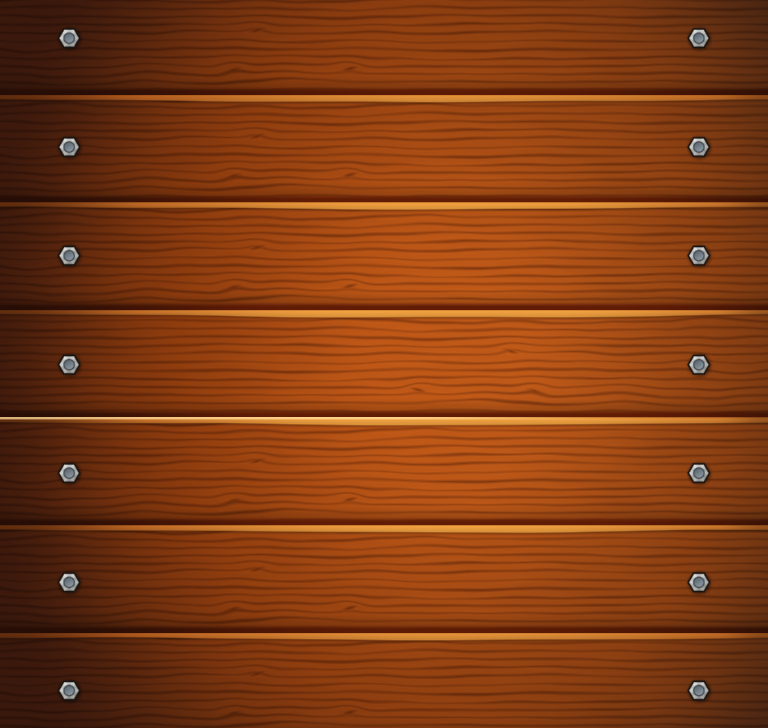
This texture is drawn by a Shadertoy shader. Its source:

```glsl
// Seven warm wooden planks with wavy grain, glowing bevels and a steel hex bolt at each end.

vec2 gradientAt(vec2 cell) {
    float a = 6.2832 * fract(sin(dot(cell, vec2(127.1, 311.7))) * 4375.85);
    return vec2(cos(a), sin(a));
}

// Gradient noise, roughly -0.7 to 0.7
float noise(vec2 p) {
    vec2 i = floor(p), f = fract(p);
    vec2 u = f * f * f * (f * (f * 6.0 - 15.0) + 10.0);
    vec2 e = vec2(0, 1);
    return mix(mix(dot(gradientAt(i), f), dot(gradientAt(i + e.yx), f - e.yx), u.x),
               mix(dot(gradientAt(i + e), f - e), dot(gradientAt(i + 1.0), f - 1.0), u.x), u.y);
}

// Antialiased coverage of a signed distance
float fill(float d, float soft) {
    return clamp(0.5 - d / soft, 0.0, 1.0);
}

// Darkness of the grain; q is in plank heights, y running down the plank
float grain(vec2 q, float pixel) {
    vec2 knots[3] = vec2[3](vec2(2.39, 0.40), vec2(2.17, 0.77), vec2(3.25, 0.76));
    float wave = mix(1.0, 0.5, smoothstep(2.5, 5.0, q.x));
    float y = q.y + wave * (0.055 * noise(q * vec2(0.9, 2.5)) + 0.016 * noise(q * vec2(2.6, 5.0) + 9.0));
    float knotMask = 0.0;
    for (int i = 0; i < 3; i++) {
        vec2 d = q - knots[i];
        // Spread the lines around the knot and lift them over it
        y += (0.035 - 0.4 * d.y) * exp(-dot(d * d, vec2(45, 110)));
        d.y += 0.25 * d.x;
        float teardrop = length(d * vec2(1.0, 3.6 + 9.0 * max(d.x, 0.0))) - 0.05;
        knotMask = max(knotMask, 0.85 * fill(teardrop, 0.06 + pixel));
    }
    float g = y * 13.0, id = floor(g);
    float wobble = 0.34 * wave * noise(vec2(q.x * 1.7, id * 5.37 + 0.5));
    float weight = 0.10 + 0.16 * noise(vec2(q.x * 1.1 + 20.0, id * 3.71 + 0.3));
    float line = fill(abs(g - id - 0.5 + wobble) - weight, 0.2 + 13.0 * pixel);
    line *= 0.85 + 0.5 * noise(vec2(q.x * 0.8 + 7.0, id * 2.33));
    return max(line, knotMask) + 0.08 * noise(q * vec2(1.5, 30.0));
}

void mainImage(out vec4 fragColor, in vec2 fragCoord) {
    vec2 uv = fragCoord / iResolution.xy;
    float aspect = iResolution.x / iResolution.y;
    float px = 1.0 / iResolution.y;

    // Plank rows, counted from the top
    float t = (1.0 - uv.y) * 6.766 + 0.12;
    float row = floor(t), f = t - row;
    float pitchPx = 6.766 * px;

    // Light pool right of centre, falling off to dark sides
    float d = length((uv - vec2(0.59, 0.5)) * vec2(1.5, 1.1));
    vec3 wood = mix(vec3(0.75, 0.345, 0.09), vec3(0.55, 0.24, 0.06), smoothstep(0.1, 0.62, d));
    wood = mix(wood, vec3(0.22, 0.105, 0.06), smoothstep(0.5, 0.98, d));
    wood += (uv.x - 0.5) * vec3(-0.02, 0.02, 0.025);

    // The same grain on each plank, mirrored on the middle one
    float x = row == 3.0 ? 1.0 - uv.x : uv.x;
    float shift = 0.02 * sin(row * 2.4);
    float dark = grain(vec2(x * 6.766 * aspect, f + shift), pitchPx);
    vec3 col = wood * (1.0 - dark * vec3(0.31, 0.36, 0.38));

    // Shadow gathering at the lower edge and the dark gap
    col *= 1.0 - 0.15 * smoothstep(0.8, 0.95, f);
    vec3 gapColor = mix(vec3(0.38, 0.11, 0.02), vec3(0.15, 0.05, 0.02), smoothstep(0.3, 0.9, d));
    col = mix(col, gapColor, smoothstep(0.92, 0.975, f));

    // Glowing upper bevel, thickest in the middle, with a wavering lower edge
    float centre = 1.0 - smoothstep(0.0, 0.6, abs(uv.x - 0.55));
    float thick = 0.042 + 0.026 * centre + 0.016 * noise(vec2(uv.x * 5.0, row * 2.7 + 0.4));
    float glow = 1.0 - smoothstep(0.2, 0.95, d);
    vec3 bevel = mix(vec3(0.65, 0.30, 0.09), vec3(0.94, 0.63, 0.25), glow);
    bevel *= 0.6 + 0.4 * smoothstep(0.0, 0.2, uv.x) * (1.0 - 0.5 * smoothstep(0.93, 1.0, uv.x));
    bevel *= 1.04 - 0.15 * f / thick;
    col *= 1.0 - 0.25 * (1.0 - smoothstep(0.0, 0.035, f - thick));
    col = mix(col, bevel, fill(f - thick, pitchPx * 1.5));
    // One plank catches a pale glint along its top
    float glint = row == 4.0 ? 1.0 - smoothstep(0.5, 0.85, uv.x) : 0.0;
    col = mix(col, vec3(1.0, 0.87, 0.62), 0.75 * glint * fill(f - 0.018, pitchPx));
    // Soften the step from the gap to the bevel
    col = mix(col, gapColor, 0.35 * (1.0 - smoothstep(0.0, 0.014, f)) * (1.0 - glint));

    // Bolts, drifting slightly lower from row to row
    vec2 b = vec2(uv.x - (uv.x < 0.5 ? 0.09 : 0.91), 0.0) * aspect;
    b.y = (0.475 + 0.011 * row + 0.012 * sin(row * 3.1) - f) / 6.766;
    vec2 a = abs(b);
    float hex = max(a.y, a.x * 0.866 + a.y * 0.5);
    float r = length(b);
    col *= 1.0 - 0.45 * (1.0 - smoothstep(0.010, 0.020, length(b - vec2(0.001, -0.001))));
    col = mix(col, vec3(0.10, 0.08, 0.07), fill(hex - 0.0138, px * 1.4));
    float shine = dot(b, vec2(-0.5, 0.85)) / 0.012;
    float facet = 0.05 * cos(6.0 * atan(b.y, b.x));
    col = mix(col, vec3(0.70, 0.70, 0.69) + 0.12 * shine + facet, fill(hex - 0.0115, px * 1.4));
    col = mix(col, vec3(0.27, 0.29, 0.31), fill(r - 0.0080, px * 1.4));
    col = mix(col, vec3(0.45, 0.50, 0.54) - 0.18 * shine, fill(r - 0.0062, px * 1.4));

    fragColor = vec4(clamp(col, 0.0, 1.0), 1.0);
}
```
